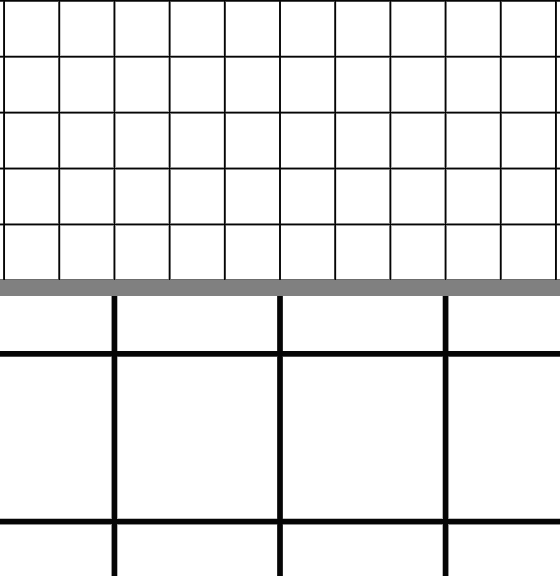
Top, the full canvas; bottom, a detail of the centre.
Give the GLSL for this pattern, as a Shadertoy shader.

```glsl
// Distance to the nearest line of a grid with the given spacing, per axis
vec2 gridDistance(vec2 p, vec2 spacing) {
    return abs(fract(p / spacing + 0.5) - 0.5) * spacing;
}

void mainImage(out vec4 fragColor, in vec2 fragCoord) {
    float pixel = 1.0 / iResolution.y;
    vec2 uv = fragCoord * pixel;

    // Columns are centred, rows start just below the lower edge
    vec2 origin = vec2(0.5 * iResolution.x * pixel, -0.0013);
    vec2 dist = gridDistance(uv - origin, vec2(0.1971, 0.1997));

    // Line coverage, smoothed over one pixel
    vec2 coverage = clamp(0.5 + (0.0034 - dist) / pixel, 0.0, 1.0);
    float ink = max(coverage.x, coverage.y);

    fragColor = vec4(mix(vec3(1.0), vec3(0.02), ink), 1.0);
}
```
